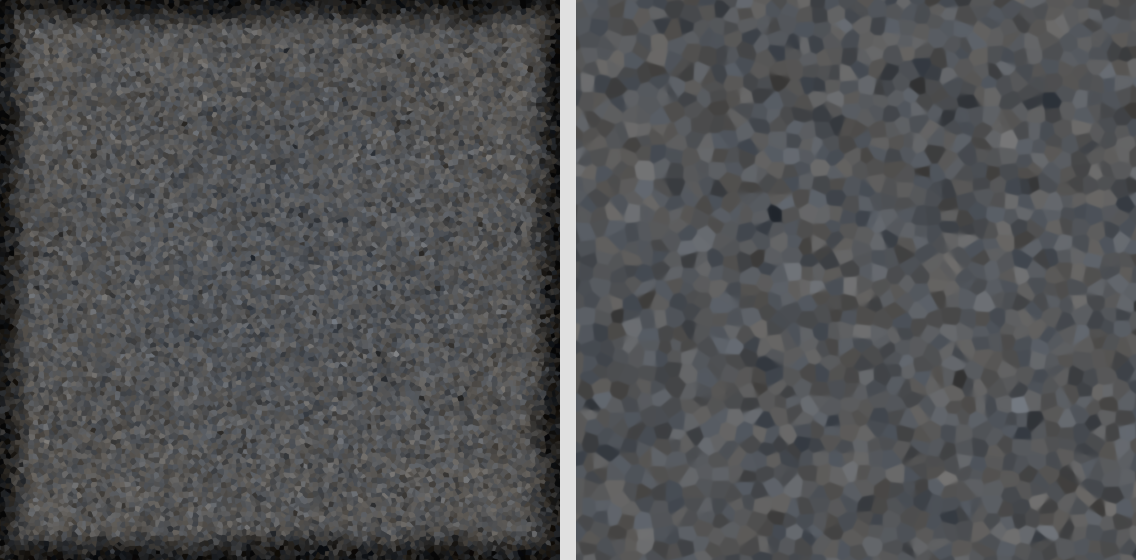
Left, the full canvas; right, a detail of the centre.
A Shadertoy shader for this texture:

```glsl
const float GRAINS_ACROSS = 116.0;
const float SEED_JITTER = 0.85;
const float BORDER_SHARPNESS = 15.0;

const vec3 COOL_GREY = vec3(0.323, 0.331, 0.343);
const vec3 WARM_GREY = vec3(0.338, 0.335, 0.332);
const vec3 RIM_BLACK = vec3(0.087, 0.086, 0.084);

vec3 hash3(vec2 p) {
    vec3 q = fract(p.xyx * vec3(0.1031, 0.1030, 0.0973));
    q += dot(q, q.yxz + 33.33);
    return fract((q.xxy + q.yzz) * q.zyx);
}

// Gradient noise, roughly -0.7 to 0.7
float cornerSlope(vec2 cell, vec2 offset) {
    float angle = 6.2832 * hash3(cell + 71.0).x;
    return dot(vec2(cos(angle), sin(angle)), offset);
}

float gradientNoise(vec2 p) {
    vec2 i = floor(p), f = fract(p);
    vec2 u = f * f * f * (f * (f * 6.0 - 15.0) + 10.0);
    vec2 e = vec2(0.0, 1.0);
    float low = mix(cornerSlope(i, f), cornerSlope(i + e.yx, f - e.yx), u.x);
    float high = mix(cornerSlope(i + e.xy, f - e.xy), cornerSlope(i + e.yy, f - e.yy), u.x);
    return mix(low, high, u.y);
}

// 0 on the canvas rim, 1 inside, with a wavering boundary
float rimFade(vec2 uv, float width, float waver) {
    vec2 side = min(uv, 1.0 - uv);
    float inset = min(side.x, side.y) + waver * gradientNoise(uv * 11.0);
    return smoothstep(-0.003, width, inset);
}

// Broad stone tone: cool in the middle, paler and warmer outward
vec3 stoneTone(vec2 uv) {
    float outward = smoothstep(0.1, 0.6, length(uv - 0.5));
    float mottle = gradientNoise(uv * 5.0) + 0.6 * gradientNoise(uv * 17.0 + 9.0);
    return mix(COOL_GREY, WARM_GREY, outward) + 0.016 * mottle;
}

// Flat colour of a single grain
vec3 grainColor(vec2 cell, vec2 uv) {
    vec3 h = hash3(cell + 211.0);
    vec3 k = hash3(cell + 503.0);
    float inside = rimFade(uv, 0.066, 0.012);

    float spread = 2.0 * (h.x + h.y + h.z - 1.5);
    float shade = spread * mix(0.053, 0.046, inside);
    shade -= 0.10 * smoothstep(0.95, 1.0, k.x);
    shade += 0.07 * smoothstep(0.96, 1.0, k.y);

    float warmth = (k.z - 0.5) * 0.032;
    vec3 tint = warmth * vec3(1.0, 0.1, -1.1);
    vec3 tone = mix(RIM_BLACK, stoneTone(uv), inside);
    return max(tone + shade + tint, vec3(0.025));
}

// Voronoi grains whose colours blend narrowly at the borders
vec3 grainField(vec2 uv, float count, float sharpness) {
    vec2 p = uv * count;
    vec2 home = floor(p);
    vec3 sum = vec3(0.0);
    float total = 0.0;
    for (int y = -1; y <= 1; y++) {
        for (int x = -1; x <= 1; x++) {
            vec2 cell = home + vec2(x, y);
            vec2 seed = cell + 0.5 + SEED_JITTER * (hash3(cell + 17.0).xy - 0.5);
            float weight = exp(-sharpness * distance(p, seed));
            sum += weight * grainColor(cell, seed / count);
            total += weight;
        }
    }
    return sum / total;
}

void mainImage(out vec4 fragColor, in vec2 fragCoord) {
    vec2 uv = fragCoord / iResolution.xy;
    fragColor = vec4(grainField(uv, GRAINS_ACROSS, BORDER_SHARPNESS), 1.0);
}
```
